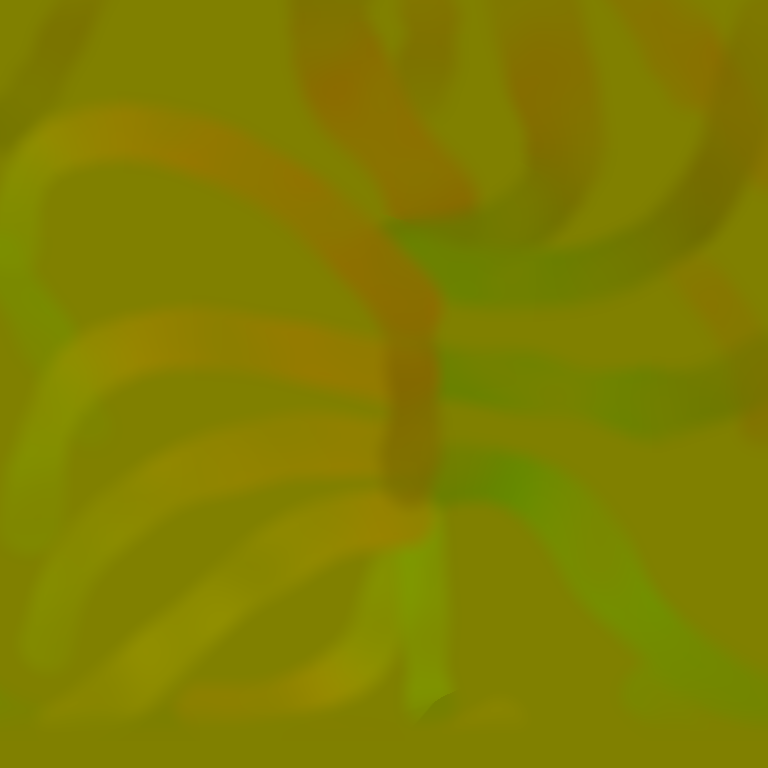
Reproduce this background procedurally as a Shadertoy shader.

```glsl
// Soft olive flow field: curved bands whose tint encodes their heading towards a central trunk.

const vec2 REST = vec2(0.5, 0.5);      // red and green of still areas
const float STRENGTH = 0.083;          // tint shift of a moving band
const float HALF_WIDTH = 0.039;        // band half width
const float SOFTNESS = 0.017;          // blur of band borders
const float WARP = 0.014;              // wobble of band outlines
const float FLOOR_HEIGHT = 0.055;      // still strip along the bottom
const int SEGMENTS = 14;
const int LEFT_ARMS = 4;
const int RIGHT_ARMS = 3;
const int RIM_WISPS = 9;

vec2 hash2(vec2 p) {
    p = vec2(dot(p, vec2(127.1, 311.7)), dot(p, vec2(269.5, 183.3)));
    return fract(sin(p) * 43758.5);
}

float gradientNoise(vec2 p) {
    vec2 i = floor(p), f = p - i;
    vec2 u = f * f * f * (f * (f * 6.0 - 15.0) + 10.0);
    vec2 e = vec2(0.0, 1.0);
    float a = dot(hash2(i) * 2.0 - 1.0, f);
    float b = dot(hash2(i + e.yx) * 2.0 - 1.0, f - e.yx);
    float c = dot(hash2(i + e.xy) * 2.0 - 1.0, f - e.xy);
    float d = dot(hash2(i + e.yy) * 2.0 - 1.0, f - e.yy);
    return mix(mix(a, b, u.x), mix(c, d, u.x), u.y);
}

vec2 bezier(vec2 a, vec2 b, vec2 c, vec2 d, float t) {
    float s = 1.0 - t;
    return s * s * s * a + 3.0 * s * s * t * b + 3.0 * s * t * t * c + t * t * t * d;
}

vec2 bezierSlope(vec2 a, vec2 b, vec2 c, vec2 d, float t) {
    float s = 1.0 - t;
    return s * s * (b - a) + 2.0 * s * t * (c - b) + t * t * (d - c);
}

// Paints one band over the flow, heading from d back to a.
void paintBand(inout vec2 flow, vec2 p, vec2 a, vec2 b, vec2 c, vec2 d,
               float halfWidth, float opacity, float seed) {
    float nearest = 9.0, along = 0.0;
    vec2 from = a;
    for (int i = 1; i <= SEGMENTS; i++) {
        vec2 to = bezier(a, b, c, d, float(i) / float(SEGMENTS));
        vec2 edge = to - from;
        float h = clamp(dot(p - from, edge) / dot(edge, edge), 0.0, 1.0);
        float dist = length(p - from - edge * h);
        if (dist < nearest) {
            nearest = dist;
            along = (float(i - 1) + h) / float(SEGMENTS);
        }
        from = to;
    }
    vec2 heading = -normalize(bezierSlope(a, b, c, d, along));
    float grain = gradientNoise(p * 9.0 + seed * 7.3);
    float width = halfWidth * (1.0 + 0.45 * gradientNoise(vec2(along * 4.0, seed * 3.7)));
    float cover = 1.0 - smoothstep(width - SOFTNESS, width + SOFTNESS, nearest);
    cover *= opacity * (0.87 + 0.45 * grain) * (1.0 - 0.45 * smoothstep(0.7, 1.0, along));
    flow = mix(flow, heading * (1.0 + 0.6 * grain), clamp(cover, 0.0, 1.0));
}

void mainImage(out vec4 fragColor, in vec2 fragCoord) {
    vec2 uv = fragCoord / iResolution.xy;
    vec2 p = uv + WARP * vec2(gradientNoise(uv * 7.0), gradientNoise(uv * 7.0 + 31.0));
    vec2 flow = vec2(0.0);

    // Short faint wisps scattered around the rim
    for (int i = 0; i < RIM_WISPS; i++) {
        float k = float(i);
        vec2 rnd = hash2(vec2(k, 4.0));
        float angle = k * 2.4 + 0.6;
        vec2 start = 0.5 + 0.46 * clamp(1.35 * vec2(cos(angle), sin(angle)), -1.0, 1.0);
        vec2 reach = 0.16 * vec2(cos(rnd.x * 6.28), sin(rnd.x * 6.28));
        vec2 bend = 0.5 * (rnd.y - 0.5) * vec2(-reach.y, reach.x);
        paintBand(flow, p, start - reach * 0.5, start + bend, start + reach * 0.3 + bend,
                  start + reach, HALF_WIDTH * 0.85, 0.6, k + 40.0);
    }

    // Arms above and below the trunk
    for (int i = 0; i < 2; i++) {
        float f = float(i);
        paintBand(flow, p, vec2(0.53, 0.66), vec2(mix(0.68, 0.86, f), 0.73),
                  vec2(mix(0.36, 0.69, f), 0.87), vec2(mix(0.44, 0.69, f), 1.03),
                  HALF_WIDTH * 1.3, 0.95, f + 1.0);
        paintBand(flow, p, vec2(0.54, 0.35), vec2(mix(0.49, 0.56, f), 0.2),
                  vec2(mix(0.52, 0.55, f), 0.08), vec2(mix(0.26, 0.56, f), 0.08),
                  HALF_WIDTH * 0.8, 0.85, f + 5.0);
    }

    // Arms to the right fan out up and down
    for (int i = 0; i < RIGHT_ARMS; i++) {
        float f = float(i) / float(RIGHT_ARMS - 1);
        paintBand(flow, p, vec2(0.55, 0.65 - 0.27 * f), vec2(0.81, 0.61 - 0.2 * f),
                  mix(vec2(0.92, 0.64), vec2(0.72, 0.2), f), vec2(1.0, mix(0.97, 0.08, f)),
                  HALF_WIDTH, 0.95, f * 4.0 + 11.0);
    }

    // Arms to the left arch over and sink along the side
    for (int i = 0; i < LEFT_ARMS; i++) {
        float f = float(i) / float(LEFT_ARMS - 1);
        paintBand(flow, p, vec2(0.53, 0.6 - 0.27 * f), vec2(0.35, mix(0.85, 0.33, sqrt(f))),
                  vec2(mix(0.01, 0.25, f * f), 0.92 - 0.77 * f),
                  vec2(0.02 + 0.06 * f, mix(0.68, 0.05, sqrt(f))),
                  HALF_WIDTH, 0.95, f * 6.0 + 21.0);
    }

    // Trunk
    paintBand(flow, p, vec2(0.53, 0.38), vec2(0.54, 0.46), vec2(0.56, 0.56), vec2(0.48, 0.66),
              HALF_WIDTH * 0.9, 0.85, 33.0);

    flow *= smoothstep(FLOOR_HEIGHT - 0.02, FLOOR_HEIGHT + 0.03, uv.y);
    fragColor = vec4(REST + STRENGTH * flow, 0.0, 1.0);
}
```
